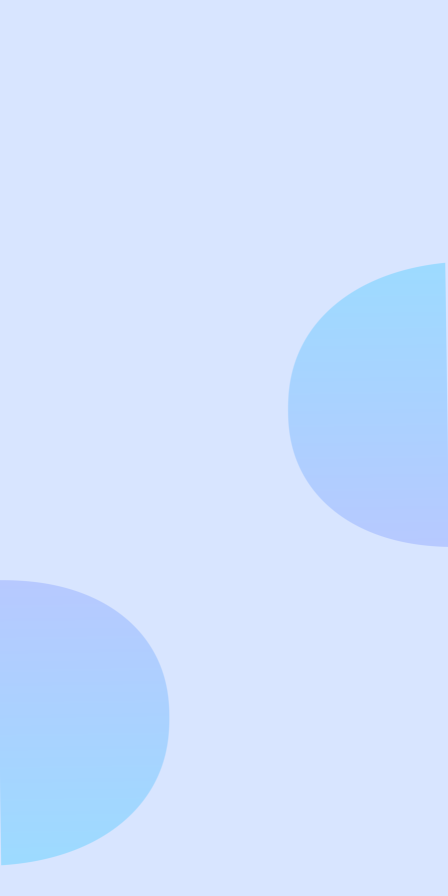
Reproduce this background procedurally as a Shadertoy shader.

```glsl
const vec3 PALE_BLUE = vec3(0.847, 0.898, 1.0);
const vec3 SKY = vec3(0.614, 0.857, 1.0);
const vec3 PERIWINKLE = vec3(0.718, 0.788, 1.0);
const float TILT = 0.014;

// Approximate signed distance to a superellipse
float superellipse(vec2 p, vec2 radius, float power) {
    vec2 q = pow(abs(p) / radius, vec2(power));
    return (pow(q.x + q.y, 1.0 / power) - 1.0) * min(radius.x, radius.y);
}

// Rounded blob whose lower half is wider and tapers toward its tip
float blobDistance(vec2 p) {
    float upper = superellipse(p, vec2(0.378, 0.307), 2.23);
    float lower = superellipse(p + vec2(0.052, 0.0), vec2(0.430, 0.331), 2.22);
    return p.y > 0.0 ? upper : lower;
}

// Smooth inside coverage of a signed distance
float coverage(float dist, float pixel) {
    return 1.0 - smoothstep(-0.7 * pixel, 0.7 * pixel, dist);
}

// Blend a shaded blob, trimmed by a slightly leaning straight side
vec3 paintBlob(vec3 base, vec2 p, float sideX, float pixel) {
    float side = sideX - TILT * p.y - p.x;
    float mask = coverage(blobDistance(p), pixel) * coverage(side, pixel);
    float height = clamp((p.y - TILT * p.x + 0.328) / 0.635, 0.0, 1.0);
    return mix(base, mix(SKY, PERIWINKLE, height), mask);
}

void mainImage(out vec4 fragColor, in vec2 fragCoord) {
    // Canvas spans 1 across and 2 upward
    vec2 p = fragCoord / iResolution.xy * vec2(1.0, 2.0);
    float pixel = 1.0 / iResolution.x;

    // The second blob is the first turned by half a circle
    vec2 leftCenter = vec2(0.0, 0.398);
    vec2 rightCenter = vec2(1.021, 1.086);
    vec3 color = paintBlob(PALE_BLUE, p - leftCenter, -0.002, pixel);
    color = paintBlob(color, rightCenter - p, 0.0225, pixel);

    fragColor = vec4(color, 1.0);
}
```
